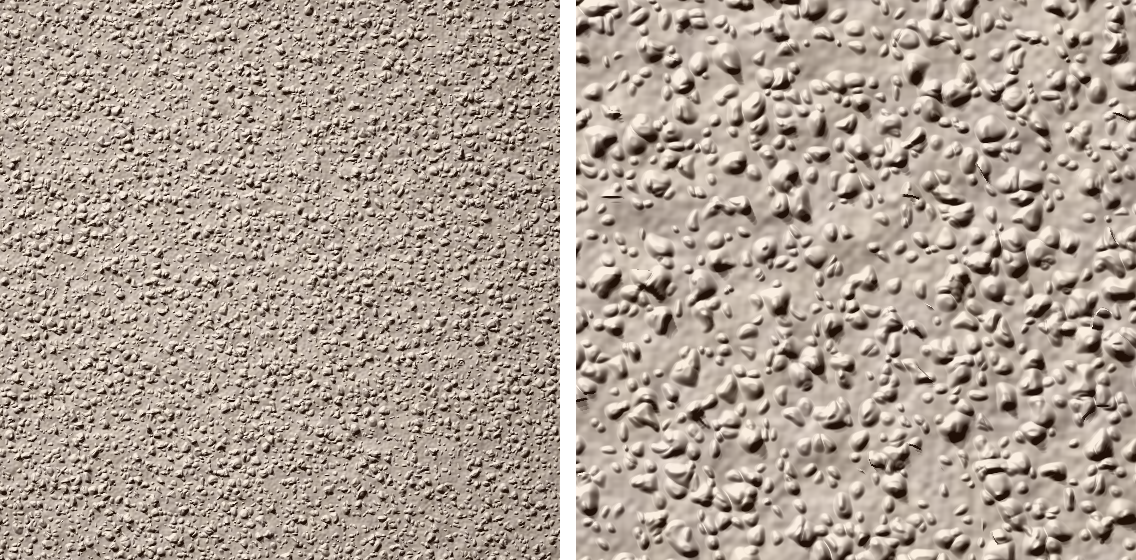
Left: the whole. Right: its middle third, enlarged.
A WebGL 1 fragment shader for this texture:

```glsl
precision highp float;
// Rough stucco wall under raking light from the upper left.
// Scattered crumbs, undulation and fine grit form a height field, which is
// shaded by its slope and by a short shadow march towards the light.

uniform vec2 u_resolution;

const vec3 SHADE_COLOR = vec3(0.30, 0.24, 0.20);
const vec3 LIT_COLOR = vec3(0.92, 0.87, 0.82);

const vec2 LIGHT_DIR = vec2(-0.50, 0.866);  // towards the light, in the plane
const float LIGHT_RISE = 0.60;              // tangent of the light elevation
const float FLAT_TONE = 0.69;
const float RELIEF_CONTRAST = 1.0;
const float SHADOW_DEPTH = 0.50;
const float SHADOW_SOFTNESS = 0.0035;
const float SHADOW_STEP = 0.0024;
const float SLOPE_STEP = 0.0013;

const float COARSE_CELLS = 58.0;            // crumbs across the canvas
const float FINE_CELLS = 104.0;
const float COARSE_HEIGHT = 0.0072;
const float FINE_HEIGHT = 0.0034;
const float WARP_SCALE = 95.0;
const float WARP_AMOUNT = 0.0065;
const float WAVE_SCALE = 42.0;
const float WAVE_HEIGHT = 0.0045;
const float GRIT_SCALE = 210.0;
const float GRIT_HEIGHT = 0.0010;
const vec2 STREAK_SCALE = vec2(170.0, 16.0);
const float STREAK_HEIGHT = 0.0009;

float hash(vec2 p) {
  return fract(sin(dot(p, vec2(127.1, 311.7))) * 43758.5453);
}

vec2 hash2(vec2 p) {
  return vec2(hash(p), hash(p + 57.3));
}

float noise(vec2 p) {
  vec2 cell = floor(p);
  vec2 f = fract(p);
  f = f * f * (3.0 - 2.0 * f);
  float low = mix(hash(cell), hash(cell + vec2(1.0, 0.0)), f.x);
  float high = mix(hash(cell + vec2(0.0, 1.0)), hash(cell + 1.0), f.x);
  return mix(low, high, f.y);
}

// Flat-topped lumps, one at most per jittered cell, from 0 to 1
float crumbs(vec2 p, float coverage) {
  vec2 cell = floor(p);
  float top = 0.0;
  for (int y = -1; y <= 1; y++) {
    for (int x = -1; x <= 1; x++) {
      vec2 id = cell + vec2(float(x), float(y));
      vec2 center = id + hash2(id);
      float size = hash(id + 19.7);
      float radius = mix(0.28, 0.56, size);
      float present = step(hash(id + 83.1), coverage);
      float lump = 1.0 - smoothstep(radius * 0.25, radius, length(p - center));
      top = max(top, lump * present * mix(0.5, 1.0, size));
    }
  }
  return top;
}

float wallHeight(vec2 p) {
  vec2 warp = vec2(noise(p * WARP_SCALE), noise(p * WARP_SCALE + 31.4)) - 0.5;
  vec2 q = p + warp * WARP_AMOUNT;
  float coverage = mix(0.35, 0.85, noise(p * 17.0 + 5.0));
  float h = COARSE_HEIGHT * crumbs(q * COARSE_CELLS, coverage);
  h += FINE_HEIGHT * crumbs(q * FINE_CELLS + 140.0, 0.6);
  h += WAVE_HEIGHT * noise(q * WAVE_SCALE + 9.0);
  h += GRIT_HEIGHT * noise(p * GRIT_SCALE);
  // Trowel streaks run downwards, more so on the right
  h += STREAK_HEIGHT * smoothstep(0.0, 0.8, p.x) * noise(p * STREAK_SCALE);
  return h;
}

float castShadow(vec2 p, float h) {
  float blocked = 0.0;
  for (int i = 1; i <= 5; i++) {
    float reach = float(i) * SHADOW_STEP;
    float ray = h + reach * LIGHT_RISE;
    blocked = max(blocked, wallHeight(p + LIGHT_DIR * reach) - ray);
  }
  return smoothstep(0.0, SHADOW_SOFTNESS, blocked);
}

void main() {
  vec2 uv = gl_FragCoord.xy / u_resolution;
  vec2 p = gl_FragCoord.xy / u_resolution.y;

  // Surface slope and direct light
  float h = wallHeight(p);
  vec2 slope = vec2(wallHeight(p + vec2(SLOPE_STEP, 0.0)) - h,
                    wallHeight(p + vec2(0.0, SLOPE_STEP)) - h) / SLOPE_STEP;
  vec3 normal = normalize(vec3(-slope, 1.0));
  vec3 light = normalize(vec3(LIGHT_DIR, LIGHT_RISE));
  float relief = dot(normal, light) - light.z;

  float tone = FLAT_TONE + RELIEF_CONTRAST * relief;
  tone -= SHADOW_DEPTH * castShadow(p, h);
  tone += 0.10 * (noise(p * 260.0 + 70.0) - 0.5);

  // Light falls off to the right and the bottom
  float falloff = length((uv - vec2(0.36, 0.60)) * vec2(1.0, 0.9));
  tone += 0.07 - 0.24 * falloff * falloff - 0.05 * uv.x;

  tone = clamp(tone, -0.28, 1.10);
  vec3 color = mix(SHADE_COLOR, LIT_COLOR, tone);
  color.b += 0.02 * (noise(p * 60.0 + 12.0) - 0.5);
  gl_FragColor = vec4(clamp(color, 0.0, 1.0), 1.0);
}
```
